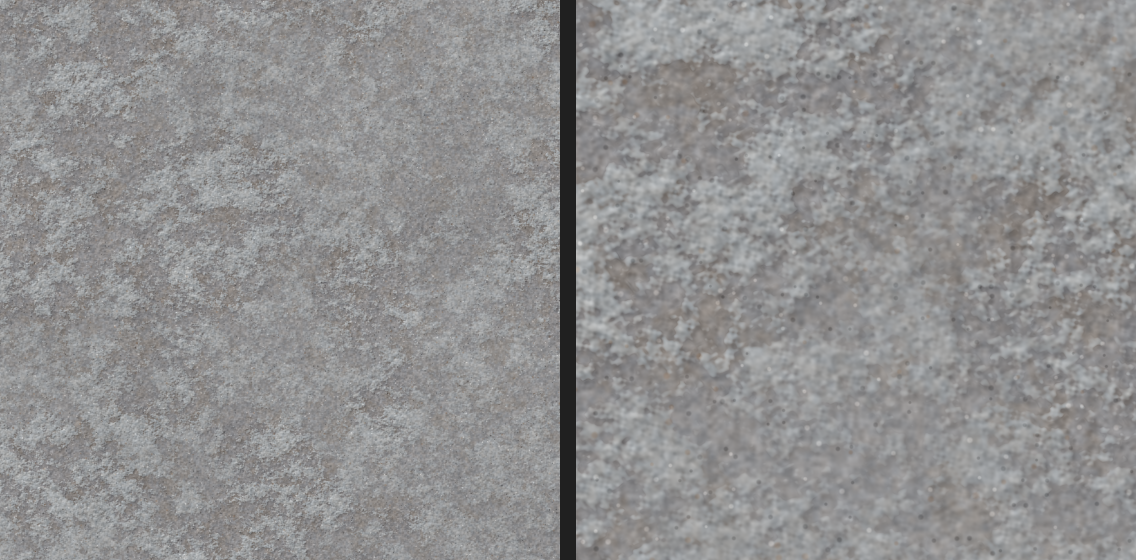
Left: the whole. Right: its middle third, enlarged.
A WebGL 2 fragment shader for this texture:

```glsl
#version 300 es
precision highp float;
// Weathered concrete: a pale, crumbly mineral crust broken over mauve-grey cement.
// Layered value noise gives the crust height, which is softly thresholded, rimmed
// and lit from the upper left; sandy grain, stains, chips and pits finish the surface.

uniform vec2 u_resolution;
out vec4 fragColor;

float hash(vec2 p) {
  vec3 q = fract(vec3(p.xyx) * 0.1031);
  q += dot(q, q.yzx + 33.33);
  return fract((q.x + q.y) * q.z);
}

float noise(vec2 p) {
  vec2 cell = floor(p), f = fract(p);
  f = f * f * (3.0 - 2.0 * f);
  float low = mix(hash(cell), hash(cell + vec2(1, 0)), f.x);
  float high = mix(hash(cell + vec2(0, 1)), hash(cell + vec2(1, 1)), f.x);
  return mix(low, high, f.y);
}

float fbm(vec2 p, int octaves, float gain) {
  const mat2 turn = mat2(1.6, 1.2, -1.2, 1.6);
  float sum = 0.0, total = 0.0, weight = 1.0;
  for (int i = 0; i < octaves; i++) {
    sum += weight * noise(p);
    total += weight;
    weight *= gain;
    p = turn * p + 17.3;
  }
  return sum / total;
}

// Crumbly height field; broad noise gathers the crust into loose patches.
float crustHeight(vec2 p) {
  float patches = fbm(p * 5.0 + 11.0, 3, 0.6) - 0.5;
  return fbm(p * vec2(27.0, 31.0) + 5.0, 5, 0.83) + 0.15 * patches;
}

// Sparse round specks, at most one in each grid cell.
float specks(vec2 p, float density, float seed) {
  vec2 cell = floor(p) + seed;
  vec2 centre = 0.3 + 0.4 * vec2(hash(cell + 3.1), hash(cell + 7.7));
  float radius = mix(0.1, 0.26, hash(cell + 13.9));
  float shape = 1.0 - smoothstep(radius * 0.4, radius + 0.08, length(fract(p) - centre));
  return shape * step(1.0 - density, hash(cell));
}

void main() {
  vec2 p = gl_FragCoord.xy / u_resolution.y;

  // Flaking is bold in some zones and nearly worn away in others.
  float boldness = mix(0.6, 1.15, smoothstep(0.38, 0.62, fbm(p * 6.0 + 33.0, 3, 0.6)));
  float height = crustHeight(p);
  float crust = smoothstep(0.45, 0.57, height);
  float rim = smoothstep(0.38, 0.45, height) * (1.0 - smoothstep(0.45, 0.52, height));
  float relief = height - crustHeight(p + vec2(-0.0016, 0.0022));

  // Cement with gentle tonal drift and warm stains in the hollows.
  float drift = fbm(p * 5.0 + 61.0, 4, 0.6) - 0.5;
  float stain = smoothstep(0.48, 0.66, fbm(p * 36.0 + 90.0, 4, 0.65));
  vec3 cement = vec3(0.552, 0.546, 0.550);
  cement = mix(cement, vec3(0.548, 0.522, 0.499), stain * 0.6);
  cement -= rim * boldness * 0.026;

  // Cool crust, palest where it is thickest.
  vec3 pale = vec3(0.592, 0.600, 0.604);
  pale += 0.04 * smoothstep(0.54, 0.68, height);
  vec3 colour = mix(cement, pale, mix(0.5, crust, boldness)) + drift * 0.06;

  // Directional relief and sandy grain.
  colour += relief * 0.36 * boldness;
  colour += (noise(p * 310.0) - 0.5) * 0.10;
  colour += (noise(p * 150.0 + 30.0) - 0.5) * 0.06;
  colour += (noise(p * 210.0 + 70.0) - 0.5) * vec3(0.018, 0.0, -0.018);

  // Small pale chips, dark pits and a few rusty grains.
  colour += specks(p * 135.0, 0.06, 19.0) * vec3(0.12, 0.115, 0.11);
  colour -= specks(p * 145.0 + 0.4, 0.08, 53.0) * 0.10;
  colour -= specks(p * 110.0 + 0.7, 0.04, 87.0) * vec3(0.01, 0.045, 0.075);

  fragColor = vec4(clamp(colour, 0.0, 1.0), 1.0);
}
```
